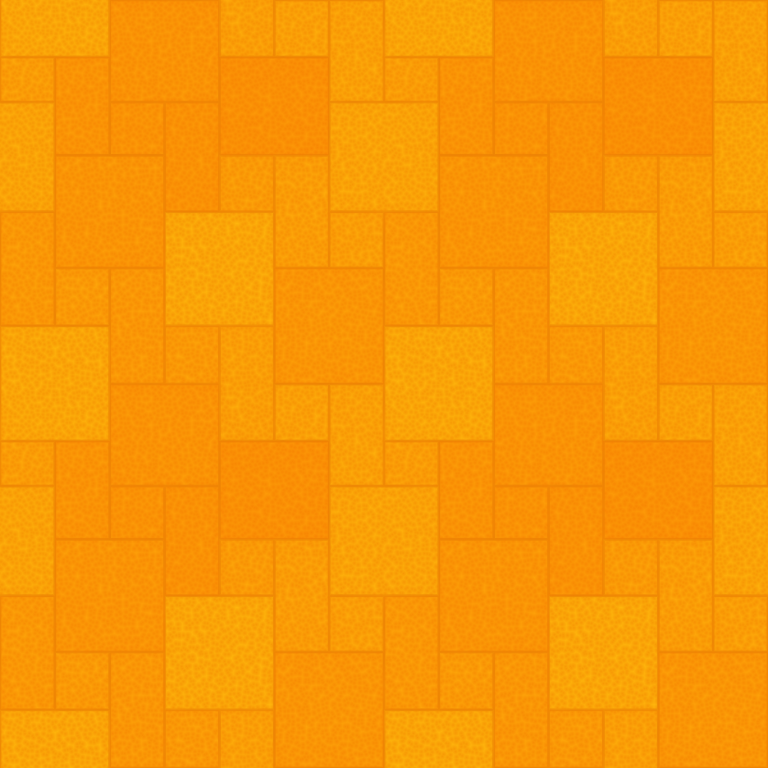
This pattern is drawn by a WebGL 2 fragment shader. Its source:

```glsl
#version 300 es
precision highp float;
// Seamless orange paving: squares, tall slabs and small stones in a 7 by 7 lattice, with fine grain.

#define REPEATS 2.0
#define GRAIN_CELLS 84
#define GRAIN_DEPTH 0.085
#define JOINT_HALF_WIDTH 0.020
#define JOINT_STRENGTH 0.62
#define EDGE_SHADE 0.010
#define DEEP_ORANGE vec3(0.98, 0.553, 0.018)
#define WARM_YELLOW vec3(0.98, 0.648, 0.030)
#define JOINT_COLOR vec3(0.91, 0.485, 0.012)

uniform vec2 u_resolution;
out vec4 fragColor;

// Slightly uneven course heights, measured from the top of a repeat
const float COURSE[7] = float[7](0.0, 1.04, 1.86, 2.83, 3.86, 4.885, 5.94);

// Lightness of each stone, indexed by its top course
const float SQUARE_TONE[7] = float[7](0.25, 0.10, 0.86, 0.30, 0.98, 0.34, 0.96);
const float SINGLE_TONE[7] = float[7](0.76, 0.62, 0.22, 0.55, 0.66, 0.50, 0.48);
const float TALL_TONE[7] = float[7](0.76, 0.26, 0.20, 0.62, 0.42, 0.40, 0.70);

int wrap(int i, int n) { return ((i % n) + n) % n; }

float courseEdge(int i) {
  int k = wrap(i, 7);
  return COURSE[k] + float(i - k);
}

vec2 hash2(ivec2 c) {
  uint h = uint(c.x) * 1597334677u ^ uint(c.y) * 3812015801u;
  h = (h ^ (h >> 15)) * 2246822519u;
  h = (h ^ (h >> 13)) * 3266489917u;
  h ^= h >> 16;
  return vec2(float(h & 65535u), float(h >> 16)) / 65535.0;
}

// Distance to the nearest feature point, wrapping once per repeat
float cellular(vec2 p, int period) {
  ivec2 base = ivec2(floor(p));
  float nearest = 2.0;
  for (int j = -1; j <= 1; j++) {
    for (int i = -1; i <= 1; i++) {
      ivec2 c = base + ivec2(i, j);
      vec2 point = vec2(c) + hash2(ivec2(wrap(c.x, period), wrap(c.y, period)));
      nearest = min(nearest, distance(p, point));
    }
  }
  return nearest;
}

// Returns the stone's tone and the distance to its border
vec2 paving(vec2 p) {
  int col = int(floor(p.x));
  int row = 0;
  for (int i = 1; i < 7; i++) row += p.y >= COURSE[i] ? 1 : 0;

  // Each course shifts the seven-cell motif two columns to the right
  int m = wrap(col - 2 * row - 2, 7);
  bool square = m < 2 || m > 4;
  bool single = m == 3;
  int left = col - ((m == 1 || m == 6) ? 1 : 0);
  int top = row - ((m == 2 || m > 4) ? 1 : 0);
  int right = left + (square ? 2 : 1);
  int bottom = top + (single ? 1 : 2);

  vec2 lo = p - vec2(float(left), courseEdge(top));
  vec2 hi = vec2(float(right), courseEdge(bottom)) - p;
  float border = min(min(lo.x, hi.x), min(lo.y, hi.y));

  int k = wrap(top, 7);
  float tone = square ? SQUARE_TONE[k] : single ? SINGLE_TONE[k] : TALL_TONE[k];
  return vec2(tone, border);
}

void main() {
  vec2 uv = gl_FragCoord.xy / u_resolution;
  vec2 tile = fract(vec2(uv.x, 1.0 - uv.y) * REPEATS);
  float pixel = 7.0 * REPEATS / min(u_resolution.x, u_resolution.y);

  vec2 stone = paving(tile * 7.0);
  vec3 color = mix(DEEP_ORANGE, WARM_YELLOW, stone.x);

  // Fine speckle, stronger on light stones
  float grain = cellular(tile * float(GRAIN_CELLS), GRAIN_CELLS) - 0.45;
  color += grain * GRAIN_DEPTH * mix(0.7, 1.1, stone.x) * vec3(0.25, 1.0, 0.25);

  // Broad layered sines mottle the surface
  vec2 a = tile * 6.2831853;
  float mottle = sin(5.0 * a.x + 2.0 * sin(3.0 * a.y)) * sin(6.0 * a.y + 2.0 * sin(4.0 * a.x));
  color.g += 0.005 * mottle;

  // Soft shade beside the joints, then the joints with uneven wear
  color.g -= EDGE_SHADE * exp(-stone.y * 14.0);
  float joint = 1.0 - smoothstep(JOINT_HALF_WIDTH - 0.5 * pixel, JOINT_HALF_WIDTH + pixel, stone.y);
  float wear = 0.85 + 0.15 * mottle + 0.4 * grain;
  color = mix(color, JOINT_COLOR, joint * JOINT_STRENGTH * wear);

  fragColor = vec4(clamp(color, 0.0, 1.0), 1.0);
}
```
